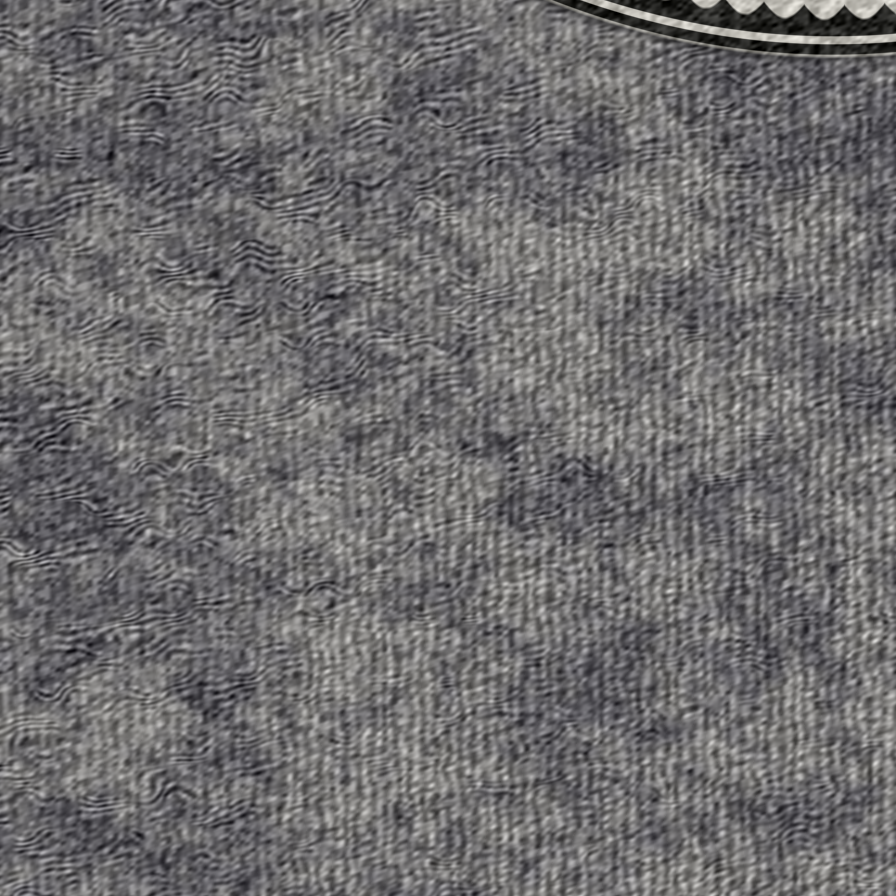
Reproduce this texture procedurally as a Shadertoy shader.

```glsl
#define RIB_COUNT 70.0
#define KNOT_COUNT 92.0
#define RIPPLE_COUNT 100.0
#define RIB_DEPTH 0.090
#define KNOT_DEPTH 0.065
#define RIPPLE_DEPTH 0.145
#define GRAIN_DEPTH 0.27
#define STAIN_SCALE vec2(8.0, 11.0)
#define WORN_COLOR vec3(0.342, 0.337, 0.358)
#define PILE_COLOR vec3(0.512, 0.506, 0.497)
#define TRIM_DARK vec3(0.13, 0.13, 0.12)
#define TRIM_LIGHT vec3(0.76, 0.75, 0.72)

const float TAU = 6.2831853;

float hash(vec2 p) {
    vec3 q = fract(vec3(p.xyx) * 0.1031);
    q += dot(q, q.yzx + 33.33);
    return fract((q.x + q.y) * q.z);
}

float noise(vec2 p) {
    vec2 cell = floor(p), f = fract(p);
    f = f * f * (3.0 - 2.0 * f);
    float low = mix(hash(cell), hash(cell + vec2(1, 0)), f.x);
    float high = mix(hash(cell + vec2(0, 1)), hash(cell + vec2(1, 1)), f.x);
    return mix(low, high, f.y);
}

float fbm(vec2 p) {
    float sum = 0.0, weight = 0.5;
    for (int i = 0; i < 4; i++) {
        sum += weight * noise(p);
        p = mat2(1.6, 1.2, -1.2, 1.6) * p + 17.3;
        weight *= 0.65;
    }
    return sum / 1.174;
}

// Vertical ribs broken into short, slanted knots
float weave(vec2 uv) {
    float x = uv.x * RIB_COUNT + 0.6 * (noise(uv * 50.0) - 0.5);
    float column = floor(x);
    float across = fract(x) - 0.5;
    float y = uv.y * KNOT_COUNT + hash(vec2(column, 5.0)) - 0.8 * across;
    y += 0.9 * noise(vec2(column * 3.7, uv.y * 40.0));
    float rib = cos(TAU * across);
    float knot = cos(TAU * y) * (0.6 + 0.4 * rib);
    return RIB_DEPTH * rib + KNOT_DEPTH * knot;
}

// Short curled creases, tilted and gathered in small tufts
float ripples(vec2 uv) {
    float bend = noise(uv * vec2(36.0, 44.0) + 51.0) - 0.5;
    float phase = uv.y * RIPPLE_COUNT - uv.x * 28.0 + 2.4 * bend;
    float tuft = smoothstep(0.35, 0.75, noise(uv * vec2(40.0, 58.0) + 9.0));
    return RIPPLE_DEPTH * tuft * sin(TAU * phase);
}

// Curved trim: stitched rim, dark band, pale cord and scallops
vec3 trim(float height, float x, float soft, float shade) {
    float rim = 1.0 - smoothstep(0.002, 0.002 + soft, height);
    float cord = 1.0 - smoothstep(0.0035, 0.0035 + soft, abs(height - 0.019));
    float scallopEdge = 0.058 - 0.016 * abs(sin(x * 70.0));
    float scallop = smoothstep(-soft, soft, height - scallopEdge);
    float pale = max(0.7 * rim, max(cord, scallop));
    return mix(TRIM_DARK, TRIM_LIGHT, pale) + shade;
}

void mainImage(out vec4 fragColor, in vec2 fragCoord) {
    vec2 uv = fragCoord / iResolution.xy;
    float soft = max(0.002, 1.0 / iResolution.y);

    // Small mottled stains, fewer on the lower right where the ribs show best
    float ribbed = smoothstep(-0.2, 0.5, uv.x - 0.65 * uv.y);
    float upper = smoothstep(0.55, 0.95, uv.y) * smoothstep(0.1, 0.4, uv.x);
    float stain = fbm(uv * STAIN_SCALE + 3.0);
    stain += 0.30 * (noise(uv * 44.0) - 0.5) + 0.08 * upper - 0.06 * ribbed;
    float wear = smoothstep(0.22, 0.80, stain);
    vec3 color = mix(PILE_COLOR, WORN_COLOR, wear);

    // Surface relief, with grain leaning along the creases
    vec2 lean = vec2(uv.x, uv.y - 0.3 * uv.x);
    float grain = noise(lean * vec2(170.0, 240.0)) - 0.5;
    grain += 0.5 * (noise(lean * vec2(90.0, 130.0) + 7.0) - 0.5);
    color += weave(uv) * mix(0.6, 1.1, ribbed) * (1.0 - 0.4 * wear);
    color += ripples(uv) * mix(1.0, 0.5, ribbed) * (0.6 + 0.5 * wear);
    color += GRAIN_DEPTH * grain;

    // Trim in the upper right corner with a soft shadow below it
    float offset = uv.x - 0.93;
    float height = uv.y - 0.936 - 0.62 * offset * offset;
    float side = step(0.5, uv.x);
    color *= 1.0 - 0.35 * side * smoothstep(-0.012, 0.0, height);
    vec3 trimColor = trim(height, uv.x, soft, 0.25 * grain);
    color = mix(color, trimColor, smoothstep(-soft, soft, height) * side);

    fragColor = vec4(clamp(color, 0.0, 1.0), 1.0);
}
```
